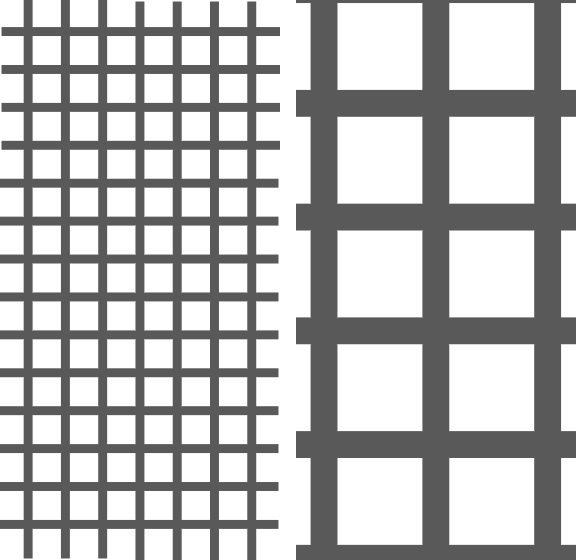
Left, the full canvas; right, a detail of the centre.
Give the GLSL for this pattern, as a WebGL 2 fragment shader.

```glsl
#version 300 es
precision highp float;

uniform vec2 u_resolution;
out vec4 fragColor;

// Coverage of the interval from lo to hi, with edges one pixel wide
float span(float x, float lo, float hi, float pixel) {
    float d = max(lo - x, x - hi);
    return clamp(0.5 - d / pixel, 0.0, 1.0);
}

// Coverage of a bar; its gap lies at the low or the high end
float bar(float across, float along, float size, bool gapLow, vec2 pixel) {
    float lo = gapLow ? 0.0054 : -0.1;
    float hi = gapLow ? size + 0.1 : size - 0.0054;
    return span(across, -0.016, 0.016, pixel.x) * span(along, lo, hi, pixel.y);
}

void main() {
    // Canvas is 1 wide and 2 high
    vec2 pixel = vec2(1.0, 2.0) / u_resolution;
    vec2 p = gl_FragCoord.xy * pixel;

    // Nearest of 7 columns and 14 rows
    vec2 first = vec2(0.1005, 0.1271);
    vec2 pitch = vec2(0.1331, 0.1354);
    vec2 index = clamp(round((p - first) / pitch), vec2(0.0), vec2(6.0, 13.0));
    vec2 offset = p - first - index * pitch;

    // Left columns and top rows are shifted against the others
    float column = bar(offset.x, p.y, 2.0, index.x < 2.5, pixel);
    float row = bar(offset.y, p.x, 1.0, index.y > 9.5, pixel.yx);

    vec3 paper = vec3(1.0);
    vec3 gray = vec3(0.35);
    fragColor = vec4(mix(paper, gray, max(column, row)), 1.0);
}
```
